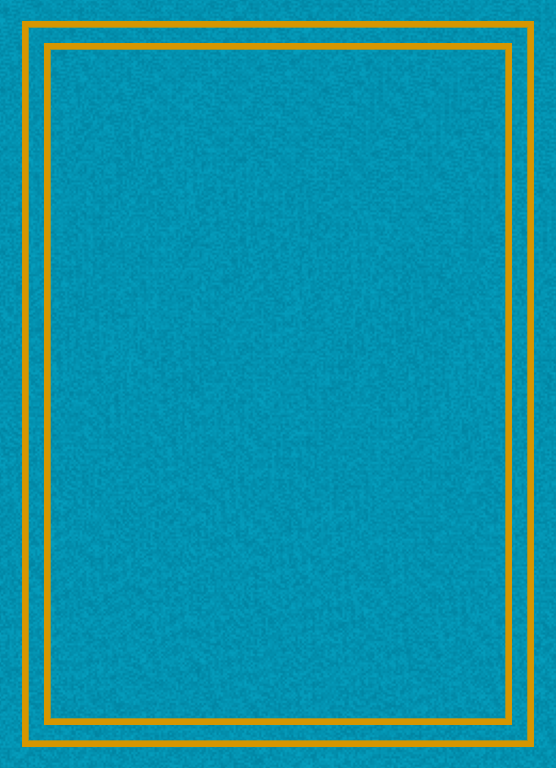
Give the GLSL for this background, as a Shadertoy shader.

```glsl
#define TEAL vec3(0.010, 0.570, 0.690)
#define GOLD vec3(0.840, 0.590, 0.000)
#define OUTER_HALF vec2(0.3333, 0.4727)
#define INNER_HALF vec2(0.3047, 0.4440)
#define LINE_WIDTH 0.0087
#define GRAIN_SCALE 360.0
#define GRAIN_AMOUNT 0.13

float hash(vec2 p) {
    return fract(sin(dot(p, vec2(127.1, 311.7))) * 43758.5453);
}

float valueNoise(vec2 p) {
    vec2 cell = floor(p);
    vec2 f = fract(p);
    f = f * f * (3.0 - 2.0 * f);
    float low = mix(hash(cell), hash(cell + vec2(1.0, 0.0)), f.x);
    float high = mix(hash(cell + vec2(0.0, 1.0)), hash(cell + vec2(1.0)), f.x);
    return mix(low, high, f.y);
}

// Signed distance to a rectangular band lying just inside halfSize
float frameDistance(vec2 p, vec2 halfSize) {
    vec2 q = abs(p) - halfSize;
    float edge = max(q.x, q.y);
    return abs(edge + 0.5 * LINE_WIDTH) - 0.5 * LINE_WIDTH;
}

void mainImage(out vec4 fragColor, in vec2 fragCoord) {
    float pixel = 1.0 / iResolution.y;
    vec2 uv = fragCoord * pixel;
    vec2 p = uv - 0.5 * iResolution.xy * pixel;

    // Fine paper grain with a little broader mottling
    float grain = 0.8 * valueNoise(uv * GRAIN_SCALE)
                + 0.2 * valueNoise(uv * GRAIN_SCALE * 0.4 + 17.0) - 0.5;
    vec3 color = TEAL + grain * GRAIN_AMOUNT * vec3(0.15, 0.95, 1.0);

    // Two nested gold frames
    float d = min(frameDistance(p, OUTER_HALF), frameDistance(p, INNER_HALF));
    float coverage = clamp(0.5 - d / pixel, 0.0, 1.0);
    color = mix(color, GOLD, coverage);

    fragColor = vec4(clamp(color, 0.0, 1.0), 1.0);
}
```
